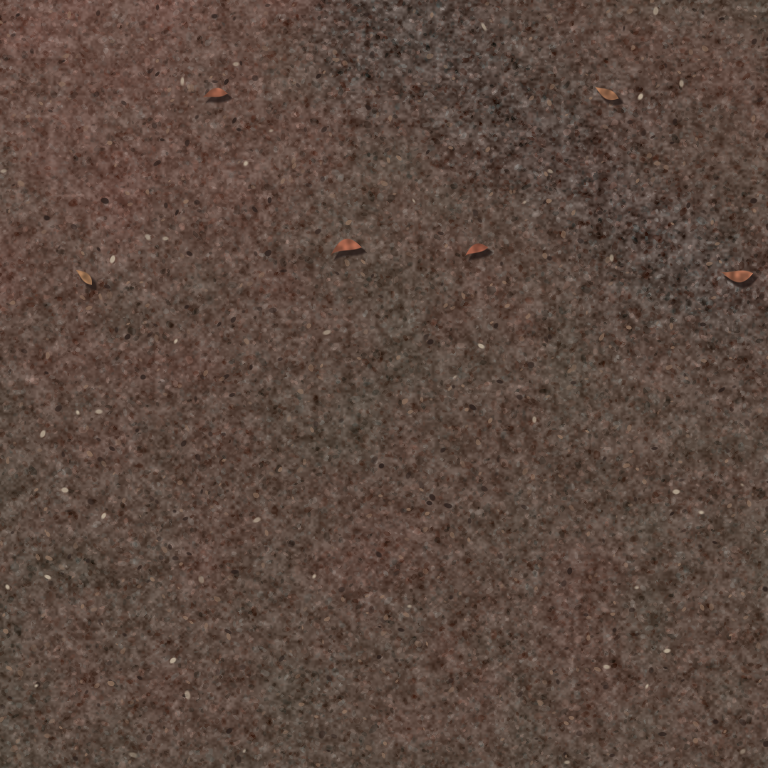
A Shadertoy shader for this texture:

```glsl
// Worn reddish-brown asphalt: a soft stain gradient carries fine noise and
// several sizes of scattered elliptical grains, then dark pits, pale chips
// and a few curled dry leaves with small shadows.

float hash(vec2 p) {
    return fract(sin(dot(p, vec2(127.1, 311.7))) * 43758.5453);
}

float noise(vec2 p) {
    vec2 i = floor(p), f = fract(p);
    f = f * f * (3.0 - 2.0 * f);
    return mix(mix(hash(i), hash(i + vec2(1, 0)), f.x),
               mix(hash(i + vec2(0, 1)), hash(i + vec2(1, 1)), f.x), f.y);
}

mat2 rotate(float a) {
    return mat2(cos(a), sin(a), -sin(a), cos(a));
}

// Scattered ellipses, radius in cells: x = coverage, y = random id of the grain
vec2 grains(vec2 uv, float cells, float density, float radius) {
    vec2 p = uv * cells + cells * 0.37;
    vec2 home = floor(p), result = vec2(0.0);
    float blur = max(0.09, 0.7 * cells / iResolution.y);
    float wobble = noise(p * 2.6) - 0.5;
    for (int y = -1; y <= 1; y++)
    for (int x = -1; x <= 1; x++) {
        vec2 cell = home + vec2(x, y);
        if (hash(cell + 5.3) > density) continue;
        vec2 center = cell + vec2(hash(cell + 11.7), hash(cell + 23.1));
        vec2 q = rotate(6.283 * hash(cell + 37.9)) * (p - center);
        q.y *= 1.2 + 0.8 * hash(cell + 41.3);
        float r = radius * (0.6 + 0.8 * hash(cell + 53.7));
        float d = length(q) - r * (1.0 + 0.8 * wobble);
        float cover = 1.0 - smoothstep(-blur, blur, d);
        if (cover > result.x) result = vec2(cover, hash(cell + 67.1));
    }
    return result;
}

// Curved pointed blade along x, negative inside
float leafDistance(vec2 p, float halfLength, float bend) {
    float t = p.x / halfLength;
    p.y += bend * halfLength * (t * t - 0.4);
    float halfWidth = 0.36 * halfLength * (1.0 - t * t) * (1.0 + 0.4 * t);
    return max(abs(p.y) - halfWidth, abs(p.x) - halfLength);
}

void mainImage(out vec4 fragColor, in vec2 fragCoord) {
    vec2 uv = fragCoord / iResolution.y;

    // Broad tones: rosy upper left, neutral brown below
    float rosy = smoothstep(0.75, -0.35, distance(uv, vec2(0.1, 1.0)));
    vec3 color = mix(vec3(0.350, 0.282, 0.245), vec3(0.445, 0.325, 0.290), rosy);
    color += vec3(0.022, -0.004, -0.002) * (noise(uv * 8.0) + noise(uv * 19.0) - 1.0);

    // Diagonal grey stain, upper right
    vec2 fromStart = uv - vec2(0.52, 0.98), span = vec2(0.43, -0.37);
    float along = clamp(dot(fromStart, span) / dot(span, span), 0.0, 1.0);
    float stainDistance = length(fromStart - span * along) + 0.08 * (noise(uv * 9.0) - 0.5);
    float stain = 1.0 - smoothstep(0.01, 0.17, stainDistance);
    color = mix(color, vec3(0.300, 0.255, 0.235), 0.65 * stain);

    // Fine grit
    float contrast = 1.0 + 0.35 * stain;
    float grit = 0.09 * (noise(uv * 75.0) - 0.5) + 0.12 * (noise(uv * 165.0 + 7.0) - 0.5)
               + 0.09 * (noise(uv * 310.0 + 3.0) - 0.5);
    color += contrast * grit;

    // Packed aggregate, each grain with its own lightness and warmth
    for (int i = 0; i < 3; i++) {
        vec2 grain = grains(uv + 0.31 * float(i), 75.0 + 38.0 * float(i), 0.65, 0.36);
        float warmth = fract(grain.y * 17.3) - 0.5;
        vec3 tint = vec3(0.125 * (grain.y - 0.48)) + vec3(0.035, -0.008, -0.018) * warmth;
        color += contrast * grain.x * tint;
    }

    // Dark pits, tan chips and rare cream chips
    vec2 pit = grains(uv + 1.7, 62.0, 0.08, 0.22);
    color = mix(color, vec3(0.17, 0.125, 0.11), pit.x * (0.4 + 0.5 * pit.y));
    vec2 tan1 = grains(uv + 2.3, 74.0, 0.10, 0.24);
    color = mix(color, vec3(0.56, 0.45, 0.37), tan1.x * (0.25 + 0.55 * tan1.y));
    vec2 cream = grains(uv + 3.9, 44.0, 0.03, 0.17);
    color = mix(color, vec3(0.72, 0.66, 0.58), cream.x * (0.5 + 0.5 * cream.y));

    // Dry leaves with shadows to the lower right
    float edge = max(0.0012, 0.8 / iResolution.y);
    for (int i = 0; i < 6; i++) {
        float k = float(i);
        float seed = hash(vec2(k, 4.7));
        vec2 center = vec2(0.11 + 0.17 * k, 0.74 + 0.14 * sin(2.2 * k - 0.8));
        mat2 turn = rotate(-0.7 + 1.6 * seed);
        float size = 0.013 + 0.008 * hash(vec2(k, 9.2));
        float bend = 0.9 * (hash(vec2(k, 2.6)) - 0.5);
        vec2 p = turn * (uv - center);
        vec2 shadowP = turn * (uv - center - vec2(0.005, -0.006));
        float shadow = 1.0 - smoothstep(-edge, 3.0 * edge, leafDistance(shadowP, size, bend));
        color = mix(color, vec3(0.13, 0.09, 0.08), 0.75 * shadow);
        float leaf = 1.0 - smoothstep(-edge, edge, leafDistance(p, size, bend));
        vec3 leafColor = mix(vec3(0.58, 0.31, 0.25), vec3(0.66, 0.50, 0.36), seed);
        leafColor *= 0.7 + 0.5 * noise(p * 160.0 + k);
        color = mix(color, leafColor, leaf);
    }

    fragColor = vec4(clamp(color, 0.0, 1.0), 1.0);
}
```
